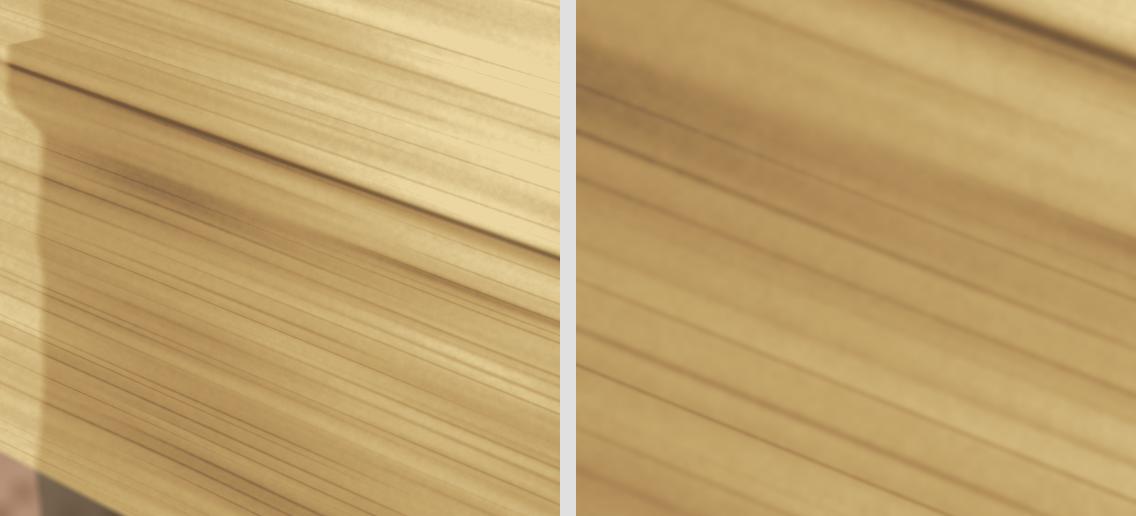
Left: the whole. Right: its middle third, enlarged.
Write a WebGL 1 fragment shader that draws this texture.

```glsl
precision highp float;
// Planed golden wood in slanting light: fanned grain, a dark joint and a sunlit strip.
// Stretched value noise and scattered fine lines shift a tone along a six-colour ramp.
uniform vec2 u_resolution;

#define GRAIN_SLOPE 0.51
#define GRAIN_FAN 0.18
#define GRAIN_CONTRAST 1.0
#define LINE_COUNT 44.0
#define LINE_DEPTH 1.25
#define JOINT_POS 0.88
#define STREAK_POS 0.775
#define STRIP_EDGE 0.078
#define SPECKLE 0.22

float hash(vec2 p) {
  vec3 q = fract(vec3(p.xyx) * 0.1031);
  q += dot(q, q.yzx + 33.33);
  return fract((q.x + q.y) * q.z);
}

float noise(vec2 p) {
  vec2 i = floor(p), f = fract(p);
  f = f * f * (3.0 - 2.0 * f);
  return mix(mix(hash(i), hash(i + vec2(1.0, 0.0)), f.x),
             mix(hash(i + vec2(0.0, 1.0)), hash(i + vec2(1.0, 1.0)), f.x), f.y);
}

float bell(float x, float width) {
  return exp(-x * x / (width * width));
}

// Six wood colours, one for each whole step of tone
vec3 woodRamp(float tone) {
  vec3 c = mix(vec3(0.53, 0.40, 0.27), vec3(0.64, 0.50, 0.31), clamp(tone, 0.0, 1.0));
  c = mix(c, vec3(0.71, 0.57, 0.36), clamp(tone - 1.0, 0.0, 1.0));
  c = mix(c, vec3(0.76, 0.64, 0.41), clamp(tone - 2.0, 0.0, 1.0));
  c = mix(c, vec3(0.82, 0.72, 0.50), clamp(tone - 3.0, 0.0, 1.0));
  return mix(c, vec3(0.92, 0.84, 0.63), clamp(tone - 4.0, 0.0, 1.0));
}

// Broad, medium and fine bands drawn out along the grain
float grainBands(float along, float across) {
  float broad = noise(vec2(along * 1.6, across * 15.0)) - 0.5;
  float medium = noise(vec2(along * 2.2 + 7.0, across * 38.0)) - 0.5;
  float fine = noise(vec2(along * 3.5 + 19.0, across * 95.0)) - 0.5;
  return broad * 1.3 + medium * 1.25 + fine * 0.6;
}

// Thin dark lines of varied place, width and strength, fading along their length
float grainLines(float along, float across) {
  float sum = 0.0;
  float row = floor(across * LINE_COUNT);
  for (int k = -1; k <= 1; k++) {
    float id = row + float(k);
    float center = id + 0.2 + 0.6 * hash(vec2(id, 3.0));
    float width = mix(0.06, 0.17, hash(vec2(id, 11.0)));
    float strength = smoothstep(0.3, 0.75, noise(vec2(along * 2.0, id * 5.0 + 0.5)));
    sum += strength * bell(across * LINE_COUNT - center, width);
  }
  return sum;
}

// Large areas of light and shade
float lightTone(vec2 p, float across) {
  float rightGlow = smoothstep(0.2, 1.05, p.x) * mix(0.35, 1.0, smoothstep(0.0, 0.4, p.y));
  float upperGlow = smoothstep(0.84, 1.12, across);
  float stainHigh = bell(across - 0.75, 0.075) * bell(p.x - 0.28, 0.24);
  float stainLow = bell(across - 0.43, 0.12) * bell(p.x - 0.33, 0.28);
  return 2.35 + 1.6 * rightGlow + 0.75 * upperGlow - 1.3 * stainHigh - 0.7 * stainLow;
}

void main() {
  vec2 p = gl_FragCoord.xy / u_resolution.y;

  // Grain coordinate: lines lie steeper toward the lower edge
  float across = (p.y + GRAIN_SLOPE * p.x) / (1.0 + GRAIN_FAN * p.x);
  float wavy = across + 0.008 * (noise(vec2(p.x * 3.0, across * 5.0)) - 0.5);

  // Sunlit strip on the left, broken near the joint
  float edge = STRIP_EDGE + 0.02 * (noise(vec2(p.y * 11.0, 4.0)) - 0.5);
  edge -= 0.065 * smoothstep(0.73, 0.82, p.y) * (1.0 - smoothstep(0.91, 0.93, p.y));
  float strip = 1.0 - smoothstep(edge - 0.012, edge + 0.012, p.x);

  // Tone from light, grain and speckle
  float tone = mix(lightTone(p, across), 4.15, strip * 0.9);
  float grain = grainBands(p.x, wavy) * GRAIN_CONTRAST;
  grain -= grainLines(p.x, wavy) * LINE_DEPTH * mix(0.7, 1.0, smoothstep(0.9, 0.8, across));
  tone += grain * mix(1.0, 0.65, strip) + 0.1;
  tone += SPECKLE * (noise(p * 210.0) + noise(p * 95.0) - 1.0);

  // Joint between boards, with a pale lip above it, and one heavy streak
  float joint = across - JOINT_POS;
  float jointDark = bell(joint, 0.0055) + 0.45 * bell(joint + 0.008, 0.013);
  tone += 0.7 * bell(joint - 0.02, 0.012);
  tone -= 2.1 * jointDark * mix(1.0, 0.55, strip);
  float streakFade = smoothstep(0.45, 0.85, p.x);
  tone -= 2.2 * streakFade * bell(wavy - STREAK_POS, 0.008);
  vec3 color = woodRamp(tone);
  color = mix(color, vec3(0.36, 0.27, 0.18), 0.5 * bell(joint, 0.0045) * (1.0 - strip));

  // Blurred shaded floor in the lower left corner
  float corner = 1.0 - smoothstep(-0.009, 0.009, p.y - 0.125 + 0.52 * p.x);
  float mottling = noise(p * 22.0) - 0.5;
  vec3 floorColor = mix(vec3(0.42, 0.35, 0.27), vec3(0.66, 0.52, 0.42), strip);
  color = mix(color, floorColor + 0.12 * mottling, corner);

  gl_FragColor = vec4(color, 1.0);
}
```
